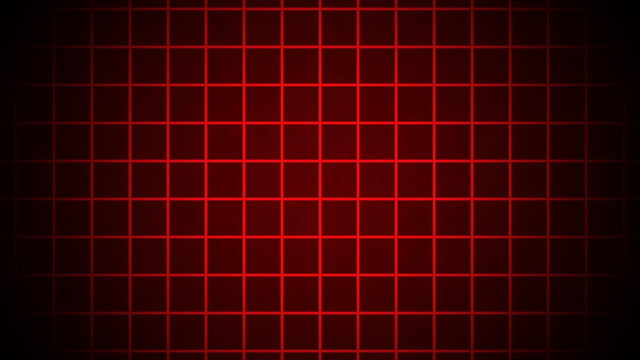
This pattern is drawn by a Shadertoy shader. Its source:

```glsl
// Glowing red square grid on a dark red field that fades to black at the sides.

float hash(vec2 p) {
    vec3 q = fract(p.xyx * 0.1031);
    q += dot(q, q.yzx + 33.33);
    return fract((q.x + q.y) * q.z);
}

float valueNoise(vec2 p) {
    vec2 i = floor(p), f = fract(p);
    f = f * f * (3.0 - 2.0 * f);
    return mix(mix(hash(i), hash(i + vec2(1, 0)), f.x),
               mix(hash(i + vec2(0, 1)), hash(i + vec2(1, 1)), f.x), f.y);
}

// Soft-edged line with a faint halo, from the distance to its centre
float glowLine(float d) {
    float edge = max(0.0065, 1.5 / iResolution.y);
    return max(1.0 - smoothstep(0.001, edge, d), 0.07 * exp(-d / 0.008));
}

void mainImage(out vec4 fragColor, in vec2 fragCoord) {
    // Centred coordinates, one unit per canvas height
    vec2 p = (fragCoord - 0.5 * iResolution.xy) / iResolution.y;

    // A column line passes through the centre; rows sit half a cell off it
    float cell = 0.1056;
    vec2 toLine = abs(fract(p / cell + vec2(0.5, 0.0)) - 0.5) * cell;
    toLine.y = abs(fract(p.y / cell) - 0.5) * cell;
    float grid = max(glowLine(toLine.x), glowLine(toLine.y));

    // Elliptical light falloff, with slight mottling in the field
    float r = length(p * vec2(0.85, 0.9));
    float field = 0.34 * (1.0 - smoothstep(0.0, 0.95, r));
    field *= 0.94 + 0.12 * valueNoise(p * vec2(45.0, 30.0) + 100.0);
    float glow = 1.0 - smoothstep(0.2, 0.85, r);

    vec3 color = field * vec3(1.0, 0.015, 0.02);
    vec3 lineColor = max(color, glow * vec3(0.94, 0.055, 0.08));
    fragColor = vec4(mix(color, lineColor, grid), 1.0);
}
```
